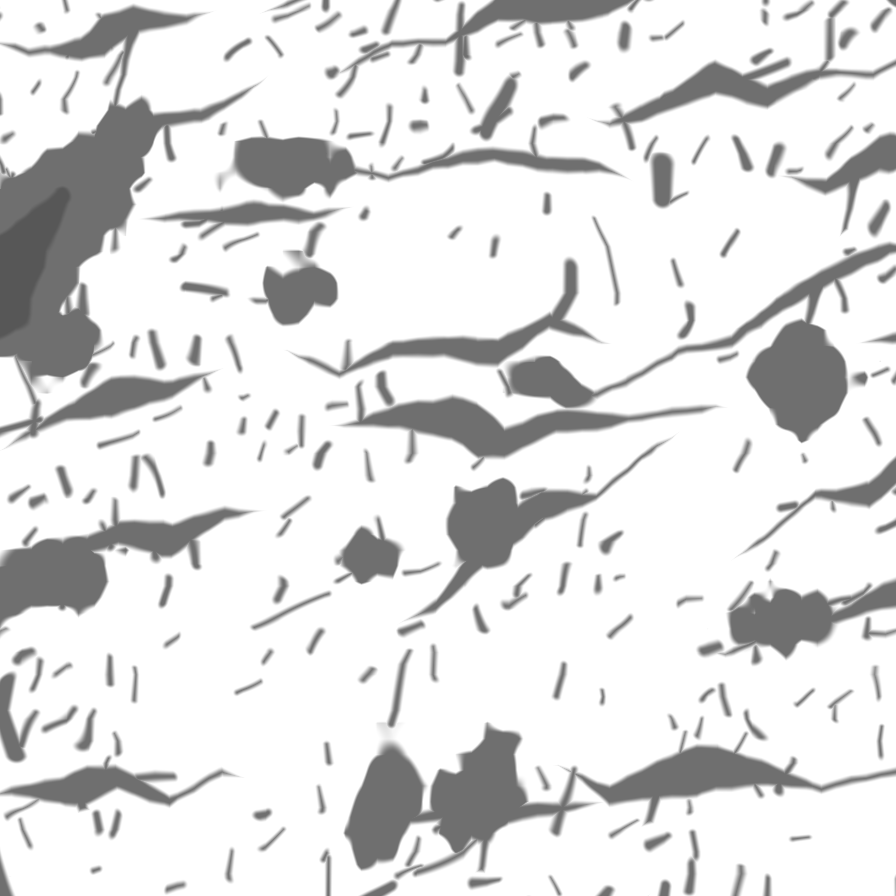
This texture is drawn by a Shadertoy shader. Its source:

```glsl
const vec3 PAPER = vec3(1.0);
const vec3 INK = vec3(0.435);
const vec3 DEEP_INK = vec3(0.34);
const float EDGE = 0.0034;                  // half width of the soft edge
const vec2 CRACK_CELL = vec2(0.36, 0.145);
const float CRACK_SHEAR = 0.28;             // rows of cracks climb to the right
const float CRACK_SHARE = 0.88;
const float PATCH_CELL = 0.24;
const float PATCH_SHARE = 0.5;
const float FLAKE_CELL = 0.042;
const float CHIP_CELL = 0.088;

vec4 hash4(vec2 cell) {
    vec4 h = fract((cell.xyxy + 57.0) * vec4(0.1031, 0.1030, 0.0973, 0.1099));
    h += dot(h, h.wzxy + 33.33);
    return fract((h.xxyz + h.yzzw) * h.zywx);
}

// Unsmoothed value noise: straight runs and kinks, two channels
vec2 facet(vec2 p) {
    vec2 i = floor(p), f = p - i;
    vec2 low = mix(hash4(i).xy, hash4(i + vec2(1, 0)).xy, f.x);
    vec2 high = mix(hash4(i + vec2(0, 1)).xy, hash4(i + 1.0).xy, f.x);
    return mix(low, high, f.y) - 0.5;
}

vec2 turn(vec2 p, float angle) {
    float c = cos(angle), s = sin(angle);
    return vec2(c * p.x + s * p.y, c * p.y - s * p.x);
}

// Kinked, tapered stroke with a thin spur hanging from its thickest part
float crack(vec2 p, vec4 a, vec4 b) {
    float halfLength = mix(0.07, 0.21, a.x);
    float t = p.x / halfLength;
    vec2 kink = facet(vec2(p.x * 17.0 + 40.0 * a.z, floor(90.0 * a.w)));
    float centre = mix(-0.12, 0.6, a.y) * p.x + 0.045 * kink.x;

    float bodyAt = b.x - 0.5;
    float swell = max(0.0, 1.0 - abs(t - bodyAt) / 0.85);
    float halfWidth = 0.003 + mix(0.007, 0.034, b.y * b.y) * swell * (1.0 + kink.y);
    halfWidth = min(halfWidth, (1.0 - abs(t)) * halfLength * 0.2);
    float stroke = 0.92 * (abs(p.y - centre) - halfWidth);

    float depth = centre - p.y;
    float spurLength = mix(-0.05, 0.1, b.z);
    float side = abs(p.x - bodyAt * halfLength - (b.w - 0.5) * 0.6 * depth);
    float spurWidth = 0.003 + 0.012 * exp(-max(depth, 0.0) / 0.014);
    float spur = max(side - spurWidth, max(-depth, depth - spurLength));
    return min(stroke, spur);
}

float cracks(vec2 p) {
    p += 0.004 * facet(p * 60.0);
    vec2 sheared = vec2(p.x, p.y - CRACK_SHEAR * p.x);
    vec2 home = floor(sheared / CRACK_CELL);
    float d = 1.0;
    for (int j = -1; j <= 1; j++)
    for (int i = -1; i <= 1; i++) {
        vec2 cell = home + vec2(i, j);
        vec4 place = hash4(cell + 11.0);
        if (place.z > CRACK_SHARE) continue;
        vec2 centre = (cell + 0.5 + (place.xy - 0.5) * vec2(0.55, 0.5)) * CRACK_CELL;
        centre.y += CRACK_SHEAR * centre.x;
        d = min(d, crack(p - centre, hash4(cell + 137.0), hash4(cell + 271.0)));
    }
    return d;
}

// Large ragged patches, leaning along the diagonal
float patches(vec2 p) {
    vec2 home = floor(p / PATCH_CELL);
    float d = 1.0;
    for (int j = -1; j <= 1; j++)
    for (int i = -1; i <= 1; i++) {
        vec2 cell = home + vec2(i, j);
        vec4 place = hash4(cell + 401.0);
        vec4 form = hash4(cell + 523.0);
        if (place.z > PATCH_SHARE) continue;
        vec2 q = turn(p - (cell + 0.2 + 0.6 * place.xy) * PATCH_CELL, mix(-0.6, 1.5, form.x));
        float reach = mix(0.032, 0.075, form.y);
        float waist = mix(0.4, 0.75, form.z);
        d = min(d, (length(q / vec2(1.0, waist)) - reach) * waist);
    }
    return d;
}

// Short tapered slivers, gathered in loose clusters
float slivers(vec2 p, float pitch, float seed) {
    p += pitch * 0.3 * facet(p * 1.7 / pitch + seed);
    vec2 home = floor(p / pitch);
    float d = 1.0;
    for (int j = -1; j <= 1; j++)
    for (int i = -1; i <= 1; i++) {
        vec2 cell = home + vec2(i, j);
        vec4 place = hash4(cell + seed);
        vec4 form = hash4(cell + seed + 61.0);
        float cluster = facet(cell * pitch * 6.0 + seed).x + 0.5;
        if (place.z > mix(-0.1, 0.8, cluster)) continue;
        vec2 q = turn(p - (cell + place.xy) * pitch, mix(0.1, 2.1, form.x));
        float halfLength = pitch * mix(0.08, 0.5, form.y);
        float halfWidth = mix(0.0025, 0.13 * pitch, form.z * form.z);
        float along = clamp(q.x, -halfLength, halfLength);
        float taper = 1.0 - 0.6 * form.w * (0.5 + 0.5 * along / halfLength);
        d = min(d, length(q - vec2(along, 0.0)) - halfWidth * taper);
    }
    return d;
}

// Capsule whose radius changes from one end to the other
float wedge(vec2 p, vec2 a, vec2 b, float ra, float rb) {
    float t = clamp(dot(p - a, b - a) / dot(b - a, b - a), 0.0, 1.0);
    return length(p - mix(a, b, t)) - mix(ra, rb, t);
}

float fill(float d) { return 1.0 - smoothstep(-EDGE, EDGE, d); }

void mainImage(out vec4 fragColor, in vec2 fragCoord) {
    vec2 p = fragCoord / iResolution.y;
    float ragged = 0.045 * facet(p * 19.0).x + 0.026 * facet(p * 57.0).y;

    // Heavy corner mass and its darker core
    float mass = wedge(p, vec2(-0.02, 0.68), vec2(0.14, 0.86), 0.085, 0.035);
    float core = wedge(p, vec2(-0.01, 0.67), vec2(0.07, 0.78), 0.045, 0.005);

    float d = min(mass, patches(p)) + ragged;
    d = min(d, cracks(p));
    d = min(d, slivers(p, FLAKE_CELL, 701.0));
    d = min(d, slivers(p, CHIP_CELL, 907.0));

    vec3 ink = mix(INK, DEEP_INK, fill(core + 0.3 * ragged));
    fragColor = vec4(mix(PAPER, ink, fill(d)), 1.0);
}
```
